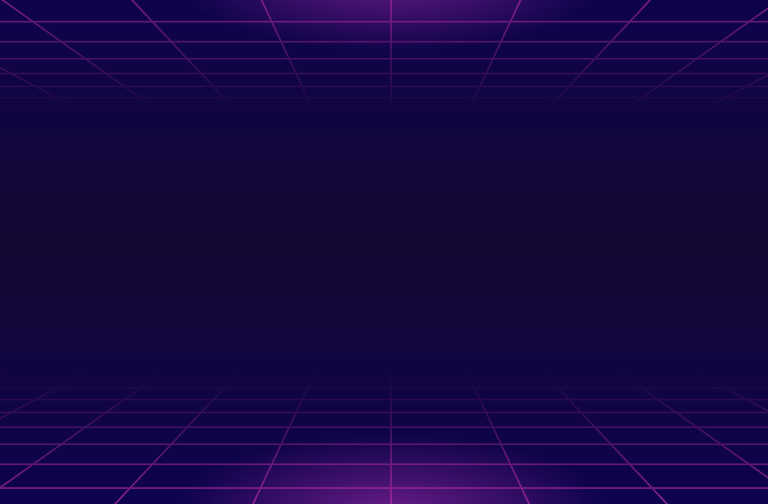
This background is drawn by a WebGL 2 fragment shader. Its source:

```glsl
#version 300 es
precision highp float;

uniform vec2 u_resolution;
out vec4 fragColor;

// Distance to the nearest whole number
float toWhole(float v) {
    return abs(fract(v + 0.5) - 0.5);
}

// Coverage of a thin line at a given distance from its axis
float stroke(float dist, float pixel) {
    return clamp((0.0016 - dist) / pixel + 0.5, 0.0, 1.0);
}

void main() {
    vec2 uv = gl_FragCoord.xy / u_resolution;
    float pixel = 1.0 / u_resolution.y;

    // Floor and ceiling share one mirrored space, in units of canvas height
    float x = (uv.x - 0.5092) * u_resolution.x / u_resolution.y;
    float height = abs(uv.y - 0.5179);
    float depth = height + 0.0647;

    // Dark band in the middle, deep blue towards the edges
    vec3 color = mix(vec3(0.08, 0.03, 0.2), vec3(0.053, 0.01, 0.305), height / 0.518);

    // Elliptical glow at the near ends of both planes
    float glow = max(0.0, 1.0 - length(vec2(x / 0.43, (height - 0.53) / 0.15)));
    color = mix(color, vec3(0.42, 0.11, 0.54), glow * 0.95);

    // Perspective grid: evenly spaced rows in 1/depth, columns fanning out
    float rowDist = toWhole(1.0 / (depth * 0.1698) - 0.69) * depth * depth * 0.1698;
    float slant = x / depth;
    float columnDist = toWhole(slant / 0.47) * 0.47 * depth / sqrt(1.0 + slant * slant);
    float grid = max(stroke(rowDist, pixel), stroke(columnDist, pixel));

    // Lines fade out towards the horizon
    float fade = clamp((height - 0.26) / 0.26, 0.0, 1.0);
    color = mix(color, vec3(0.68, 0.16, 0.62), grid * fade * 0.8);

    fragColor = vec4(color, 1.0);
}
```
